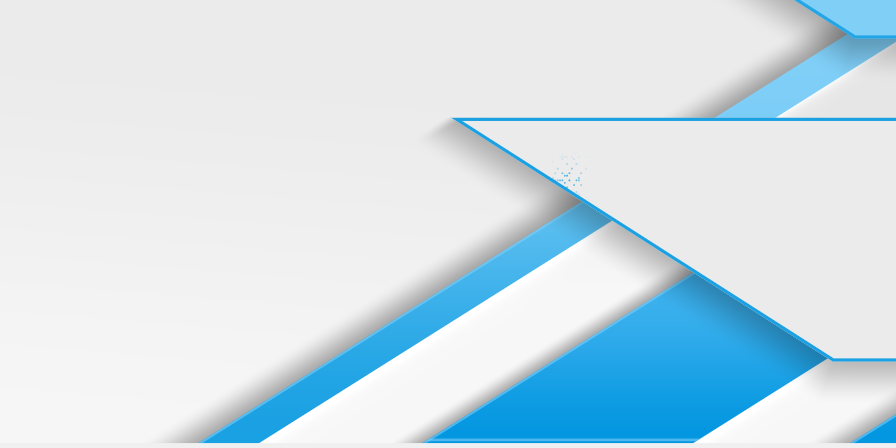
Write a Shadertoy shader that draws this background.

```glsl
// Overlapping paper panels with diagonal blue bands and soft drop shadows.
// Slanted coordinates turn each diagonal edge into a constant, and the layers
// are painted from back to front. Lengths are in canvas heights.

const vec3 BLUE = vec3(0.10, 0.63, 0.89);
const vec3 PALE_BLUE = vec3(0.50, 0.81, 0.97);
const float SLANT = 0.535; // horizontal offset to perpendicular distance

float hash(vec2 p) {
    return fract(sin(dot(p, vec2(127.1, 311.7))) * 43758.5453);
}

// Antialiased coverage of the region d < 0
float fill(float d) {
    return clamp(0.5 - d * iResolution.y, 0.0, 1.0);
}

// Antialiased line of the given width, just inside the edge d = 0
float rim(float d, float width) {
    return fill(abs(d + 0.5 * width) - 0.5 * width);
}

// Light left over at distance d outside a shadow-casting edge
float shade(float d, float width, float strength) {
    return 1.0 - strength * (1.0 - smoothstep(-0.25 * width, width, d));
}

// Shadow, blue band from left to right, then the paper beyond it
void paintBand(inout vec3 col, float s, float y, float left, float right,
               float shadowWidth, vec3 tint) {
    float dLeft = (left - s) * SLANT;
    float dRight = (right - s) * SLANT;
    col *= shade(dLeft, shadowWidth, 0.34);
    vec3 band = mix(tint, PALE_BLUE, 0.6 * rim(dLeft, 0.005));
    col = mix(col, band, fill(dLeft));
    vec3 paper = vec3(mix(0.97, 0.90, smoothstep(0.3, 0.8, y)));
    paper += 0.09 * exp(min(dRight, 0.0) / 0.012);
    col = mix(col, min(paper, 1.0), fill(dRight));
}

void mainImage(out vec4 fragColor, in vec2 fragCoord) {
    vec2 p = fragCoord / iResolution.y;
    p.x *= 2.0 * iResolution.y / iResolution.x;
    float rising = p.x - p.y / 0.63;    // constant along the bands
    float falling = p.x + p.y * 1.565;  // constant along panel edges

    // Backdrop, brighter toward the lower left
    vec3 col = vec3(mix(0.965, 0.92, smoothstep(0.0, 1.0, p.y + 0.08 * p.x)));

    // Diagonal bands
    vec3 longTint = mix(BLUE, PALE_BLUE, smoothstep(0.0, 0.85, p.y));
    vec3 wideTint = mix(vec3(0.01, 0.59, 0.88), vec3(0.23, 0.69, 0.93),
                        smoothstep(0.0, 0.35, p.y));
    paintBand(col, rising, p.y, 0.425, 0.561, 0.072, longTint);
    paintBand(col, rising, p.y, 0.925, 1.530, 0.042, wideTint);
    paintBand(col, rising, p.y, 1.880, 2.600, 0.055, wideTint);

    // Pale rim closing the wide band, and the strip along the bottom
    float inWide = fill(abs(rising - 1.228) * SLANT - 0.302 * SLANT);
    col = mix(col, PALE_BLUE, 0.6 * inWide * rim(p.y - 0.021, 0.006));
    col = mix(col, vec3(0.94), fill(p.y - 0.011));

    // Blue panel in the upper corner
    float corner = max((3.338 - falling) * SLANT, 0.914 - p.y);
    float above = fill(0.737 - p.y);
    col *= mix(1.0, shade(corner, 0.10, 0.28), above);
    col = mix(col, PALE_BLUE, fill(corner));
    col = mix(col, BLUE, 0.9 * rim(corner, 0.007));

    // Shadow of the large panel, ending at its tip
    float slope = (2.161 - falling) * SLANT;
    float panel = max(slope, max(p.y - 0.737, 0.193 - p.y));
    float behindTip = smoothstep(-0.18, -0.13, rising);
    col *= mix(1.0, shade(panel, 0.10, 0.28), (1.0 - above) * behindTip);

    // Large panel with a blue outline
    col = mix(col, vec3(0.922), fill(panel));
    col = mix(col, BLUE, rim(panel, 0.007));

    // Fine blue specks beside the slanted edge
    vec2 cell = floor(p * 190.0);
    vec2 offset = (p - vec2(1.27, 0.60)) / vec2(0.035, 0.035);
    float speck = step(0.87, hash(cell)) * exp(-dot(offset, offset));
    float dotShape = fill((length(fract(p * 190.0) - 0.5) - 0.4) / 190.0);
    col = mix(col, BLUE, 0.8 * speck * dotShape * fill(panel));

    fragColor = vec4(col, 1.0);
}
```
